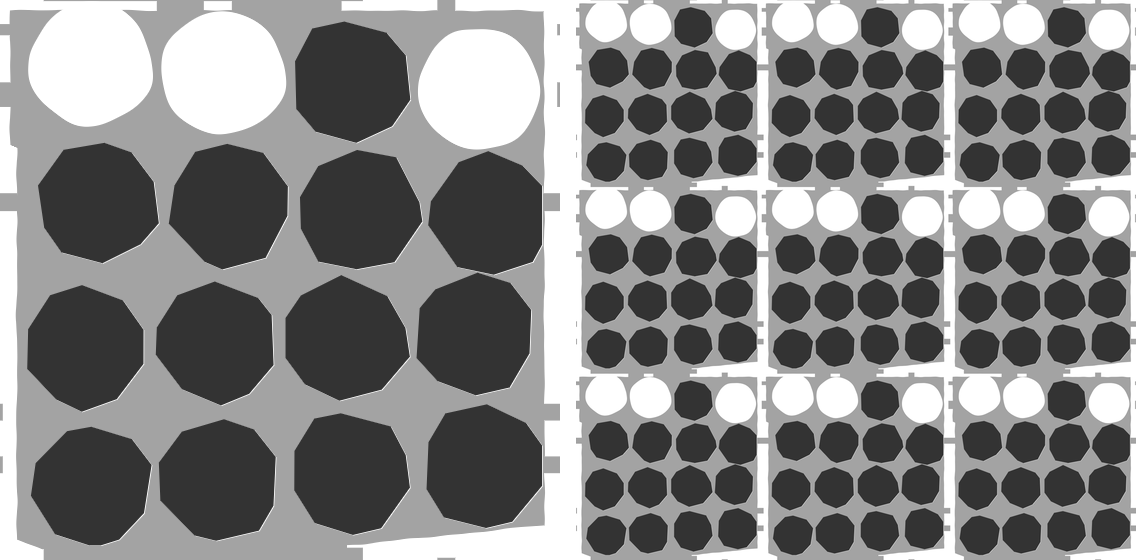
Left, the tile; right, the same tile 3 across and 3 down.
This pattern is drawn by a three.js fragment shader. Its source:

```glsl
varying vec2 vUv;

const vec3 DARK = vec3(0.20);
const vec3 GREY = vec3(0.64);
const vec3 WHITE = vec3(1.0);

const int COUNT = 4;                        // discs across and down
const vec2 FIRST = vec2(0.161, 0.152);      // centre of the lower left disc
const vec2 PITCH = vec2(0.233, 0.237);
const float JITTER = 0.005;
const float ROW_SHIFT = 0.0137;
const float ROW_SLANT = 0.012;
const int SIDES = 10;
const float APOTHEM = 0.104;
const float SIDE_VARIATION = 0.005;
const float PALE_RADIUS = 0.109;
const float REACH = 0.15;                   // no disc extends beyond this
const float GAP = 0.001;                    // half the least gap between discs
const vec2 RIM = vec2(0.0014, -0.0010);     // offset of the light rim
const vec2 DISC_LIMIT = vec2(0.968, 0.026); // right and lower trim
const vec4 PANEL = vec4(0.030, 0.018, 0.972, 0.981);
const float WOBBLE = 0.003;
const float WOBBLE_CELLS = 24.0;
const float TAU = 6.2831853;

vec2 hash2(vec2 p) {
  return fract(sin(vec2(dot(p, vec2(127.1, 311.7)), dot(p, vec2(269.5, 183.3)))) * 43758.5);
}

float cornerGradient(vec2 cell, vec2 offset, float period) {
  float angle = TAU * hash2(mod(cell, period)).x;
  return dot(vec2(cos(angle), sin(angle)), offset);
}

// Gradient noise that wraps after a whole number of cells
float gradientNoise(vec2 p, float period) {
  vec2 i = floor(p), f = fract(p);
  vec2 e = vec2(1.0, 0.0);
  vec2 u = f * f * f * (f * (f * 6.0 - 15.0) + 10.0);
  float low = mix(cornerGradient(i, f, period), cornerGradient(i + e.xy, f - e.xy, period), u.x);
  float high = mix(cornerGradient(i + e.yx, f - e.yx, period), cornerGradient(i + e.xx, f - e.xx, period), u.x);
  return mix(low, high, u.y);
}

vec2 discCentre(vec2 id) {
  float shift = -ROW_SHIFT * sin(TAU / 3.0 * id.y);
  float slant = ROW_SLANT * cos(0.95 * id.y) * (id.x - 1.5);
  return FIRST + PITCH * id + vec2(shift, slant) + JITTER * (2.0 * hash2(id + 5.0) - 1.0);
}

// Irregular convex polygon
float polygon(vec2 q, vec2 id) {
  float d = -1.0;
  for (int i = 0; i < SIDES; i++) {
    vec2 h = hash2(id * 17.0 + float(i) * vec2(3.1, 7.7)) - 0.5;
    float angle = TAU * (float(i) + 0.5 * h.x) / float(SIDES);
    d = max(d, dot(q, vec2(cos(angle), sin(angle))) - APOTHEM - 2.0 * SIDE_VARIATION * h.y);
  }
  return d;
}

// Soft, slightly lobed circle
float paleDisc(vec2 q, vec2 id) {
  vec2 direction = q / max(length(q), 0.001);
  return length(q) - PALE_RADIUS - 0.010 * gradientNoise(direction * 1.4 + id * 7.3 + 9.0, 64.0);
}

// Distance to the nearest disc, and 1 if that disc is pale
vec2 discs(vec2 p) {
  float nearest = 1.0, second = 1.0, pale = 0.0;
  for (int row = 0; row < COUNT; row++) {
    for (int column = 0; column < COUNT; column++) {
      vec2 id = vec2(float(column), float(row));
      vec2 q = p - discCentre(id);
      if (length(q) > REACH) continue;
      bool isPale = row == COUNT - 1 && column != 2;
      float d = isPale ? paleDisc(q, id) : polygon(q, id);
      second = min(second, max(d, nearest));
      if (d < nearest) {
        nearest = d;
        pale = isPale ? 1.0 : 0.0;
      }
    }
  }
  float d = max(nearest, GAP - 0.5 * (second - nearest));
  return vec2(max(d, max(p.x - DISC_LIMIT.x, DISC_LIMIT.y - p.y)), pale);
}

// Box on the wrapped canvas
float tab(vec2 p, vec2 centre, vec2 halfSize) {
  vec2 d = abs(fract(p - centre + 0.5) - 0.5) - halfSize;
  return max(d.x, d.y);
}

float panel(vec2 p) {
  float left = PANEL.x - 0.012 * smoothstep(0.735, 0.742, p.y);
  float bottom = PANEL.y + step(0.62, p.x) * mix(0.008, 0.044, (p.x - 0.62) / 0.35);
  bottom += max(0.0, 0.075 - p.x) * 0.4;
  float d = max(max(left - p.x, p.x - PANEL.z), max(bottom - p.y, p.y - PANEL.w));
  d += WOBBLE * gradientNoise(p * WOBBLE_CELLS, WOBBLE_CELLS);
  // Side tabs
  d = min(d, tab(p, vec2(0.013, 0.947), vec2(0.018, 0.010)));
  d = min(d, tab(p, vec2(0.013, 0.831), vec2(0.018, 0.022)));
  d = min(d, tab(p, vec2(0.000, 0.639), vec2(0.032, 0.016)));
  d = min(d, tab(p, vec2(-0.013, 0.264), vec2(0.018, 0.015)));
  d = min(d, tab(p, vec2(-0.013, 0.170), vec2(0.018, 0.015)));
  // Upper tabs and lower strip
  d = min(d, tab(p, vec2(0.322, -0.010), vec2(0.042, 0.014)));
  d = min(d, tab(p, vec2(0.512, -0.010), vec2(0.098, 0.014)));
  d = min(d, tab(p, vec2(0.797, -0.010), vec2(0.016, 0.014)));
  return min(d, tab(p, vec2(0.363, 0.010), vec2(0.285, 0.012)));
}

void main() {
  float pixel = max(fwidth(vUv.x), 0.0001);
  vec2 disc = discs(vUv);
  vec3 distances = vec3(panel(vUv), discs(vUv - RIM).x, disc.x);
  vec3 cover = clamp(0.5 - distances / pixel, 0.0, 1.0);
  vec3 color = mix(WHITE, GREY, cover.x);
  color = mix(color, WHITE, cover.y);
  color = mix(color, mix(DARK, WHITE, disc.y), cover.z);
  gl_FragColor = vec4(color, 1.0);
}
```
